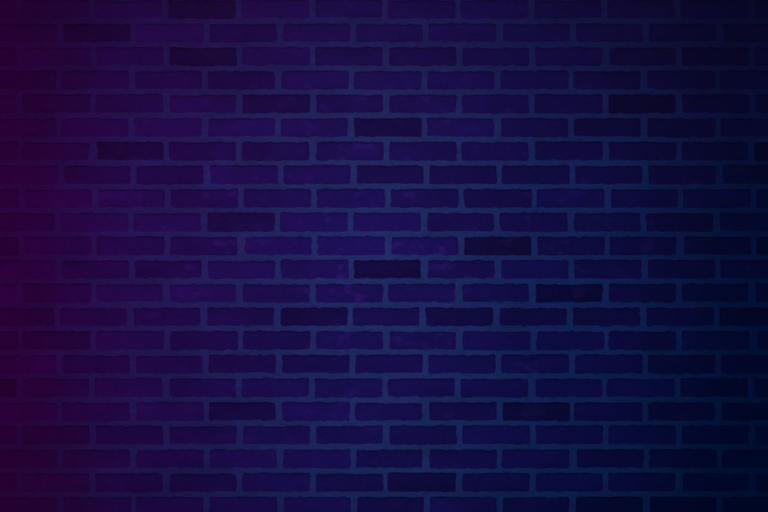
Write a WebGL 1 fragment shader that draws this texture.

```glsl
precision highp float;
// Running-bond brick wall lit by a violet-to-navy gradient.
// Each brick is a jittered rounded box with noise-worn edges; brick and
// mortar each follow a colour ramp across the wall, then grain and wear.

uniform vec2 u_resolution;

const float ASPECT = 1.5;                     // wall width over height
const vec2 PITCH = vec2(0.1430, 0.04623);     // brick plus joint
const vec2 JOINT = vec2(0.0108, 0.0092);      // mortar widths
const vec2 ORIGIN = vec2(0.0400, 0.0055);     // first joint, from top left
const float BOND_SHIFT = 0.525;               // offset of alternate rows

float hash(vec2 p) {
  vec3 q = fract(vec3(p.xyx) * 0.1031);
  q += dot(q, q.yzx + 33.33);
  return fract((q.x + q.y) * q.z);
}

float valueNoise(vec2 p) {
  vec2 i = floor(p);
  vec2 f = fract(p);
  f = f * f * (3.0 - 2.0 * f);
  float low = mix(hash(i), hash(i + vec2(1.0, 0.0)), f.x);
  float high = mix(hash(i + vec2(0.0, 1.0)), hash(i + vec2(1.0, 1.0)), f.x);
  return mix(low, high, f.y);
}

float fbm(vec2 p) {
  float sum = 0.0;
  float amplitude = 0.5;
  for (int i = 0; i < 4; i++) {
    sum += amplitude * valueNoise(p);
    p = p * 2.03 + 17.3;
    amplitude *= 0.5;
  }
  return sum;
}

float roundedBox(vec2 p, vec2 halfSize, float radius) {
  vec2 d = abs(p) - halfSize + radius;
  return length(max(d, 0.0)) + min(max(d.x, d.y), 0.0) - radius;
}

// Five colours placed along 0..1
vec3 ramp(float x, vec3 a, vec3 b, vec3 c, vec3 d, vec3 e) {
  vec3 col = mix(a, b, smoothstep(0.0, 0.20, x));
  col = mix(col, c, smoothstep(0.12, 0.50, x));
  col = mix(col, d, smoothstep(0.48, 0.78, x));
  return mix(col, e, smoothstep(0.74, 1.0, x));
}

vec3 brickLight(float x) {
  return ramp(x, vec3(0.165, 0.005, 0.220), vec3(0.140, 0.035, 0.285),
              vec3(0.105, 0.060, 0.320), vec3(0.055, 0.045, 0.245),
              vec3(0.015, 0.030, 0.165));
}

vec3 mortarLight(float x) {
  return ramp(x, vec3(0.170, 0.020, 0.250), vec3(0.145, 0.085, 0.330),
              vec3(0.130, 0.170, 0.400), vec3(0.070, 0.130, 0.330),
              vec3(0.020, 0.065, 0.215));
}

void main() {
  vec2 uv = gl_FragCoord.xy / u_resolution;
  vec2 wall = vec2(uv.x * ASPECT, 1.0 - uv.y);   // y runs down the wall
  float pixel = 1.0 / u_resolution.y;

  // Brick layout
  vec2 grid = (wall - ORIGIN * vec2(1.0, -1.0)) / PITCH;
  float row = floor(grid.y);
  grid.x -= mod(row, 2.0) * BOND_SHIFT + 0.05 * (hash(vec2(row, 71.0)) - 0.5);
  vec2 id = vec2(floor(grid.x), row) + 20.0;
  vec2 local = (fract(grid) - 0.5) * PITCH;

  // Uneven position, size and chipped outline
  vec2 jitter = vec2(hash(id + 3.1), hash(id + 8.7)) - 0.5;
  vec2 halfSize = 0.5 * (PITCH - JOINT) - 0.0012 * hash(id + 5.3);
  float chips = fbm(wall * 85.0) - 0.47;
  float dist = roundedBox(local - jitter * vec2(0.0030, 0.0014), halfSize, 0.0045);
  dist += chips * 0.0055;
  float soft = max(pixel, 0.0013);
  float brick = 1.0 - smoothstep(-soft, soft, dist);

  // Surface wear
  float grain = fbm(wall * vec2(150.0, 220.0)) - 0.47;
  float stain = fbm(wall * vec2(14.0, 24.0) + 40.0) - 0.47;
  float tone = hash(id + 13.7);
  float darkBrick = smoothstep(0.86, 0.98, hash(id + 29.2));
  float center = exp(-8.0 * dot(uv - 0.5, uv - 0.5));

  vec3 brickColor = brickLight(uv.x);
  vec3 mortarColor = mortarLight(uv.x);
  mortarColor = mix(mortarColor, brickColor, 0.42 * smoothstep(0.68, 1.0, uv.y));

  brickColor *= 0.93 + 0.14 * tone - 0.20 * darkBrick + 0.22 * stain + 0.16 * grain;
  float scuff = smoothstep(0.60, 0.78, fbm(wall * vec2(30.0, 42.0) + 9.0));
  brickColor += vec3(0.060, 0.018, 0.070) * scuff * center;

  // Shadow under the upper edge and a faint rim within each brick
  float rim = exp(-abs(dist + 0.0022) / 0.0016);
  float upper = smoothstep(0.25, 1.0, -local.y / halfSize.y);
  brickColor *= 1.0 - rim * (0.05 + 0.20 * upper);
  mortarColor *= 0.97 + 0.20 * grain + 0.18 * stain;

  // Combine, then shade from violet above to blue below
  vec3 color = mix(mortarColor, brickColor, brick);
  float height = uv.y * 2.0 - 1.0;
  color.r += 0.022 * height * smoothstep(0.0, 0.35, uv.x);
  color *= 1.0 - 0.16 * height * height;
  gl_FragColor = vec4(clamp(color, 0.0, 1.0), 1.0);
}
```
